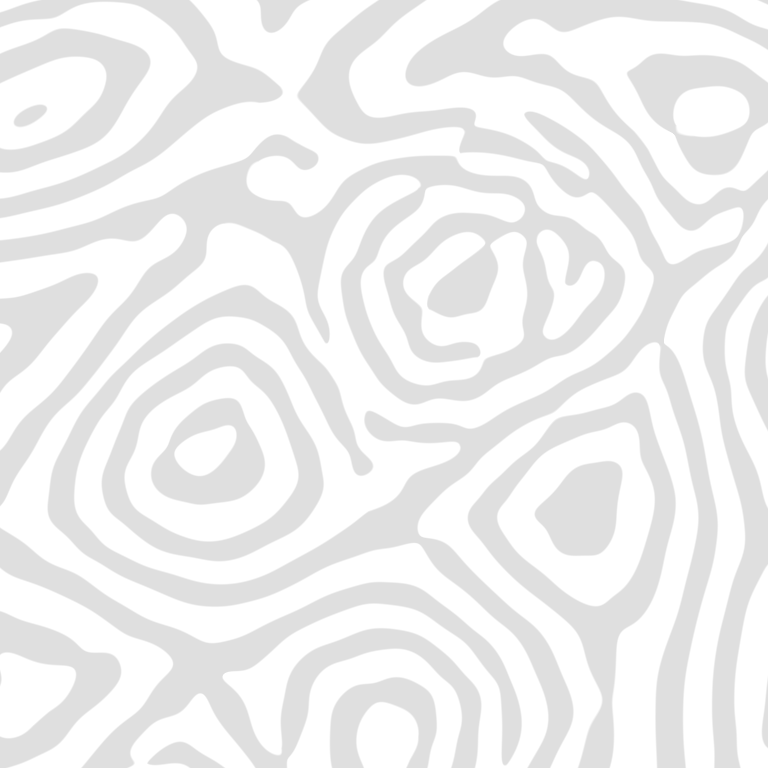
Write a three.js fragment shader that draws this pattern.

```glsl
// Flowing labyrinth of rounded white bands on pale grey, made by oriented wave kernels.
varying vec2 vUv;

const float TAU = 6.2831853;
const vec3 WHITE = vec3(1.0);
const vec3 PALE_GREY = vec3(0.875);

float hash(vec2 p) {
  return fract(sin(dot(p, vec2(127.1, 311.7))) * 43758.547);
}

vec2 hash2(vec2 p) {
  return vec2(hash(p), hash(p + 37.3));
}

// Smooth random terrain: xy holds the slope, z the height; mean slope is near 1.
vec3 terrain(vec2 p, float seed) {
  const int WAVES = 7;
  vec3 sum = vec3(0.0);
  for (int i = 0; i < WAVES; i++) {
    vec2 id = vec2(float(i), seed);
    float angle = TAU * (float(i) + hash(id)) / float(WAVES);
    float waveNumber = mix(9.0, 19.0, hash(id + 5.1));
    vec2 dir = vec2(cos(angle), sin(angle));
    float phase = waveNumber * dot(dir, p) + TAU * hash(id + 9.7);
    sum += vec3(dir * cos(phase), sin(phase) / waveNumber);
  }
  return sum * sqrt(2.0 / float(WAVES));
}

// Signed distance to the band edges, positive inside a band.
float bandDistance(vec2 p, float frequency, float cellSize, float bias, float seed) {
  vec2 home = floor(p / cellSize);
  float radius2 = 4.0 * cellSize * cellSize;
  vec2 wave = vec2(0.0);
  vec2 slope = vec2(0.0);
  for (int y = -2; y <= 2; y++) {
    for (int x = -2; x <= 2; x++) {
      vec2 cell = home + vec2(float(x), float(y));
      vec2 center = (cell + hash2(cell + seed)) * cellSize;
      vec2 offset = p - center;
      float falloff = max(0.0, 1.0 - dot(offset, offset) / radius2);

      // Each kernel follows the terrain, with its stripe width kept in range.
      vec3 ground = terrain(center, seed);
      float steepness = max(length(ground.xy), 0.001);
      vec2 dir = ground.xy / steepness * clamp(steepness, 0.75, 1.25);
      float phase = TAU * frequency * (ground.z + dot(dir, offset));
      vec2 ripple = vec2(cos(phase), sin(phase));

      float weight = falloff * falloff * falloff;
      vec2 weightSlope = -6.0 * falloff * falloff * offset / radius2;
      wave += weight * ripple;
      slope += weightSlope * ripple.x - weight * TAU * frequency * dir * ripple.y;
    }
  }
  return (wave.x + bias * length(wave)) / max(length(slope), 1.0);
}

void main() {
  float d = bandDistance(vUv, 13.0, 0.07, 0.156, 3.0);
  float band = smoothstep(-0.0014, 0.0014, d);
  gl_FragColor = vec4(mix(PALE_GREY, WHITE, band), 1.0);
}
```
